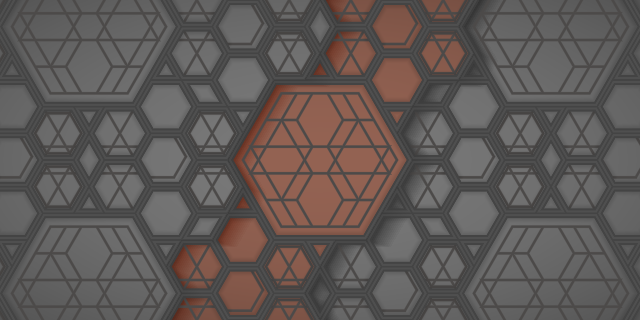
Reproduce this pattern procedurally as a Shadertoy shader.

```glsl
const float SIXTH = 1.0471976;

struct Cell {
    vec2 center;   // middle of the tile
    vec2 slot;     // place of a small hexagon within its cluster
    float dist;    // signed distance to the tile outline
    int kind;      // 0 large hexagon, 1 small hexagon, 2 gap
};

vec2 polar(float angle) { return vec2(cos(angle), sin(angle)); }

float hexRadius(vec2 p) {
    p = abs(p);
    return max(p.y, 0.8660254 * p.x + 0.5 * p.y);
}

float segment(vec2 p, vec2 a, vec2 b) {
    vec2 ab = b - a;
    return length(p - a - ab * clamp(dot(p - a, ab) / dot(ab, ab), 0.0, 1.0));
}

float triangleEdge(vec2 p) {
    return abs(max(0.8660254 * abs(p.x) + 0.5 * p.y - 1.5, -p.y - 1.0));
}

// Large hexagons on a triangular lattice, with seven small ones between each three
Cell findCell(vec2 p) {
    vec2 period = 20.0 * vec2(1.7320508, 1.0);
    vec2 a = period * round(p / period);
    vec2 b = period * (floor(p / period) + 0.5);
    vec2 big = distance(p, a) < distance(p, b) ? a : b;
    vec2 q = p - big;
    Cell cell = Cell(big, vec2(0.0), hexRadius(q) - 6.0, 0);
    if (cell.dist < 0.0) return cell;

    float turn = atan(q.y, q.x) / SIXTH;
    vec2 axis = polar((floor(turn) + 0.5) * SIXTH);
    vec2 cluster = big + 11.547005 * polar(round(turn) * SIXTH);
    cell.kind = 2;
    cell.center = big + axis * (dot(q, axis) < 8.0 ? 6.65 : 10.0);
    for (int i = 0; i < 7; i++) {
        vec2 slot = i == 0 ? vec2(0.0) : 4.0 * polar((float(i) - 0.5) * SIXTH);
        float d = hexRadius(p - cluster - slot) - 2.0;
        cell.dist = min(cell.dist, d);
        if (d < 0.0) {
            cell.kind = 1;
            cell.center = cluster + slot;
            cell.slot = slot;
        }
    }
    return cell;
}

// Diagonal band of coloured tiles
float bandMask(Cell cell) {
    return step(abs(dot(cell.center, vec2(0.8660254, -0.5))), 4.5);
}

// Star and bevel lines inside a large hexagon
float largeLines(vec2 p) {
    vec2 q = abs(p);
    vec2 unit = vec2(0.5773503, 1.0);
    vec2 star = q - vec2(5, 0) * unit;
    float d = min(triangleEdge(star), triangleEdge(star * vec2(1, -1)));
    d = min(d, abs(hexRadius(p) - 5.0));
    d = min(d, segment(q, vec2(0, 1), unit));
    d = min(d, segment(q, unit, vec2(3, 3) * unit));
    d = min(d, segment(q, vec2(3, 3) * unit, vec2(1, 5) * unit));
    d = min(d, segment(q, vec2(3, 3) * unit, vec2(7, 3) * unit));
    return min(d, segment(q, vec2(5, 3) * unit, vec2(3, 5) * unit));
}

// Bevelled middle, crossed sides, plain top and bottom
float smallLines(vec2 p, vec2 slot) {
    if (length(slot) < 0.1) return abs(hexRadius(p - vec2(-0.3, 0.25)) - 1.55);
    if (abs(slot.x) < 0.1) return 9.0;
    float d = abs(0.8660254 * abs(p.x) - 0.5 * abs(p.y));
    d = min(d, abs(p.y + sign(slot.y)));
    return slot.x > 0.0 ? min(d, abs(hexRadius(p) - 1.5)) : d;
}

void mainImage(out vec4 fragColor, in vec2 fragCoord) {
    vec2 p = 24.0 * (fragCoord - 0.5 * iResolution.xy) / iResolution.y;
    float px = 24.0 / iResolution.y;
    Cell cell = findCell(p);
    float band = bandMask(cell);

    // Soft shadow wherever the tile colour changes on the left
    float shadow = 0.0;
    for (int i = 1; i <= 14; i++) {
        vec2 shifted = p + vec2(-0.13, 0.04) * float(i);
        shadow += abs(bandMask(findCell(shifted)) - band) / 14.0;
    }

    // Tile fill
    vec2 rim = p / vec2(24.0, 12.0);
    float light = 1.04 - 0.16 * dot(rim, rim);
    vec3 color = mix(vec3(0.455), vec3(0.555, 0.37, 0.31), band) * light;
    color *= mix(vec3(1.0), mix(vec3(0.5), vec3(0.78, 0.5, 0.38), band), shadow);

    // Thin inlay lines
    float inlay = 9.0;
    vec2 local = p - cell.center;
    if (cell.kind == 0) inlay = largeLines(local);
    if (cell.kind == 1) inlay = smallLines(local, cell.slot);
    color = mix(vec3(0.3, 0.29, 0.285), color, smoothstep(0.08 - 0.5 * px, 0.08 + px, inlay));

    // Frame with a pale seam
    float edge = abs(cell.dist);
    vec3 frame = vec3(0.265 + 0.045 * (1.0 - smoothstep(0.04, 0.04 + px, abs(edge - 0.14))));
    frame *= 1.0 - 0.1 * shadow;
    color *= 0.88 + 0.12 * smoothstep(0.35, 0.8, edge);
    color = mix(frame, color, smoothstep(0.37 - 0.5 * px, 0.37 + 0.5 * px, edge));
    fragColor = vec4(color, 1.0);
}
```
